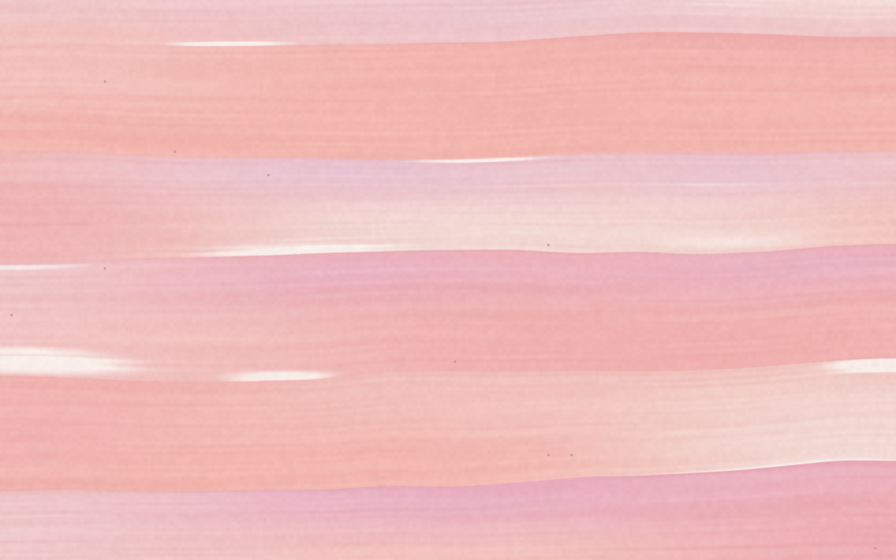
This background is drawn by a Shadertoy shader. Its source:

```glsl
#define PEACH vec3(0.95, 0.715, 0.685)
#define BLUSH vec3(0.95, 0.76, 0.74)
#define PETAL vec3(0.94, 0.78, 0.79)
#define MAUVE vec3(0.915, 0.70, 0.765)
#define ROSE vec3(0.93, 0.68, 0.70)
#define CREAM vec3(0.95, 0.85, 0.83)
#define PAPER vec3(0.975, 0.945, 0.925)
#define LILAC vec3(0.91, 0.77, 0.83)
#define STREAK_STRENGTH 0.035
#define GRAIN_STRENGTH 0.035
#define EDGE_SHADE 0.035
#define EDGE_WOBBLE 0.005

float hash(vec2 p) {
    vec3 q = fract(vec3(p.xyx) * 0.1031);
    q += dot(q, q.yzx + 33.33);
    return fract((q.x + q.y) * q.z);
}

float noise(vec2 p) {
    vec2 i = floor(p), f = fract(p);
    f = f * f * (3.0 - 2.0 * f);
    vec2 e = vec2(0.0, 1.0);
    return mix(mix(hash(i), hash(i + e.yx), f.x),
               mix(hash(i + e.xy), hash(i + e.yy), f.x), f.y);
}

// Smooth curve through five evenly spaced heights
float curve(float x, float a, float b, float c, float d, float e) {
    float s = x * 4.0;
    float y = mix(a, b, smoothstep(0.0, 1.0, s));
    y = mix(y, c, smoothstep(1.0, 2.0, s));
    y = mix(y, d, smoothstep(2.0, 3.0, s));
    return mix(y, e, smoothstep(3.0, 4.0, s));
}

// Upper edge of each brush band, counted from the top
float bandEdge(int i, float x) {
    if (i == 0) return 1.12;
    if (i == 6) return -0.06;
    float wobble = EDGE_WOBBLE * (noise(vec2(x * 14.0, float(i) * 7.0)) - 0.5);
    if (i == 1) return wobble + curve(x, 0.921, 0.917, 0.923, 0.942, 0.935);
    if (i == 2) return wobble + curve(x, 0.731, 0.717, 0.717, 0.727, 0.729);
    if (i == 3) return wobble + curve(x, 0.529, 0.542, 0.553, 0.548, 0.562);
    if (i == 4) return wobble + curve(x, 0.329, 0.317, 0.337, 0.338, 0.362);
    return wobble + curve(x, 0.125, 0.125, 0.131, 0.154, 0.179);
}

vec3 wash(float x, vec3 left, vec3 middle, vec3 right) {
    return mix(mix(left, middle, smoothstep(0.0, 0.5, x)), right, smoothstep(0.5, 1.0, x));
}

float glow(vec2 p, float x, float y, float rx, float ry) {
    vec2 d = (p - vec2(x, y)) / vec2(rx, ry);
    return exp(-dot(d, d));
}

// Pigment in rgb, bare paper in a; p.y runs down the band from 0 to 1
vec4 pigment(int band, vec2 p) {
    vec3 c;
    float bare = 0.0;
    if (band == 0) {
        c = mix(wash(p.x, PETAL, PETAL, CREAM), wash(p.x, BLUSH, PETAL, PETAL), smoothstep(0.6, 1.0, p.y));
        c = mix(c, LILAC, 0.45 * glow(p, 0.58, 0.72, 0.2, 0.2));
        bare = glow(p, 0.26, 0.99, 0.08, 0.035) + 0.5 * glow(p, 0.82, 0.6, 0.1, 0.2);
    } else if (band == 1) {
        c = mix(wash(p.x, BLUSH, PEACH, PEACH), PEACH, smoothstep(0.2, 0.9, p.y));
        c = mix(c, ROSE, 0.4 * glow(p, 0.85, 0.0, 0.3, 0.25));
    } else if (band == 2) {
        c = mix(wash(p.x, BLUSH, PETAL, PETAL), wash(p.x, BLUSH, CREAM, BLUSH), smoothstep(0.2, 0.8, p.y));
        c = mix(c, ROSE, 0.75 * glow(p, 0.0, 0.65, 0.22, 0.6));
        c = mix(c, LILAC, 0.8 * glow(p, 0.38, 0.15, 0.25, 0.25));
        c = mix(c, LILAC, 0.6 * glow(p, 0.82, 0.2, 0.14, 0.25));
        c = mix(c, CREAM, 0.8 * glow(p, 0.77, 0.8, 0.17, 0.3));
        bare = glow(p, 0.53, 0.01, 0.09, 0.04) + glow(p, 0.34, 0.96, 0.13, 0.13);
        bare += 0.5 * glow(p, 0.82, 0.93, 0.14, 0.12) + 0.35 * glow(p, 0.8, 0.25, 0.12, 0.25);
    } else if (band == 3) {
        c = wash(p.x, PETAL, mix(ROSE, PEACH, 0.5), mix(ROSE, PEACH, 0.6));
        c = mix(c, BLUSH, 0.6 * glow(p, 0.12, 0.7, 0.3, 0.5));
        c = mix(c, MAUVE, 0.85 * glow(p, 0.4, 0.16, 0.22, 0.25));
        c = mix(c, MAUVE, 0.9 * glow(p, 0.9, 0.15, 0.32, 0.27));
        bare = glow(p, 0.04, 0.87, 0.13, 0.13) + glow(p, 0.31, 0.98, 0.07, 0.07);
        bare += 0.7 * glow(p, 0.02, 0.03, 0.1, 0.03);
    } else if (band == 4) {
        c = mix(wash(p.x, PEACH, BLUSH, BLUSH), wash(p.x, PEACH, PEACH, CREAM), smoothstep(0.1, 0.9, p.y));
        c = mix(c, ROSE, 0.5 * glow(p, 0.0, 0.4, 0.2, 0.5));
        c = mix(c, CREAM, 0.6 * glow(p, 1.0, 0.4, 0.3, 0.6));
        bare = 1.2 * glow(p, 0.98, 0.06, 0.07, 0.08) + 0.7 * glow(p, 0.9, 1.0, 0.2, 0.06);
    } else {
        c = mix(wash(p.x, PETAL, MAUVE, ROSE), wash(p.x, PETAL, BLUSH, ROSE), smoothstep(0.1, 0.7, p.y));
        c = mix(c, MAUVE, 0.6 * glow(p, 0.9, 0.1, 0.3, 0.25));
        bare = 0.35 * glow(p, 0.08, 0.25, 0.14, 0.25);
    }
    return vec4(c, bare);
}

void mainImage(out vec4 fragColor, in vec2 fragCoord) {
    vec2 uv = fragCoord / iResolution.xy;
    vec2 canvas = fragCoord / iResolution.y;
    float soft = max(0.002, 0.8 / iResolution.y);
    vec3 color = PETAL;

    // Overlapping bands, with bristle lines that follow their edges
    for (int i = 0; i < 6; i++) {
        float top = bandEdge(i, uv.x), depth = top - uv.y;
        float t = depth / (top - bandEdge(i + 1, uv.x));
        float row = t + float(i) * 3.0;
        float broad = noise(vec2(uv.x * 2.5, row * 13.0));
        float fine = noise(vec2(uv.x * 5.0 + 9.0, row * 32.0));
        vec4 paint = pigment(i, vec2(uv.x, t));
        float dry = smoothstep(0.25, 0.85, paint.a * (0.45 + 0.5 * broad + 0.6 * fine));
        vec3 c = mix(paint.rgb, PAPER, 0.9 * dry);
        c += STREAK_STRENGTH * (0.5 * broad + fine - 0.75) * vec3(0.4, 1.0, 1.0);
        c -= EDGE_SHADE * exp(-abs(depth) * 130.0) * (1.0 - dry) * vec3(0.4, 1.0, 0.8);
        color = mix(color, c, smoothstep(-soft, soft, depth));
    }

    // Paper tooth and rare specks
    float tooth = 0.6 * noise(canvas * 150.0) + 0.4 * noise(canvas * 75.0) - 0.5;
    color += GRAIN_STRENGTH * tooth * vec3(0.6, 1.0, 1.0);
    vec2 cell = canvas * 24.0;
    float speck = step(0.988, hash(floor(cell) + 5.0)) * smoothstep(0.09, 0.03, length(fract(cell) - 0.5));
    color = mix(color, ROSE * 0.75, 0.5 * speck);
    fragColor = vec4(clamp(color, 0.0, 1.0), 1.0);
}
```
